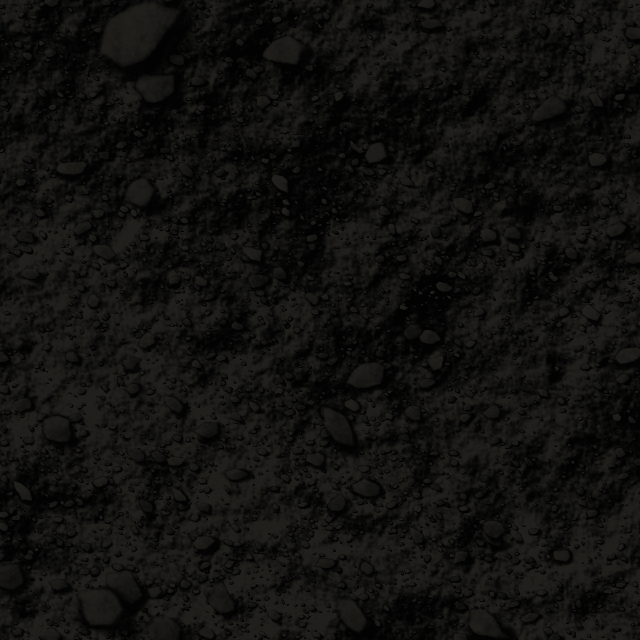
A WebGL 2 fragment shader for this texture:

```glsl
#version 300 es
precision highp float;
// Dark, dry soil with crumbs and scattered angular stones, lit from the upper left.

uniform vec2 u_resolution;
out vec4 fragColor;

const vec2 TO_LIGHT = vec2(-0.7, 0.7);

float hash(vec2 p) {
    vec3 q = fract(p.xyx * 0.1031);
    q += dot(q, q.yzx + 33.33);
    return fract((q.x + q.y) * q.z);
}

float noise(vec2 p) {
    vec2 cell = floor(p), f = fract(p);
    f = f * f * (3.0 - 2.0 * f);
    float low = mix(hash(cell), hash(cell + vec2(1, 0)), f.x);
    float high = mix(hash(cell + vec2(0, 1)), hash(cell + vec2(1, 1)), f.x);
    return mix(low, high, f.y);
}

float fbm(vec2 p) {
    float sum = 0.0, weight = 0.5;
    for (int i = 0; i < 5; i++) {
        sum += weight * noise(p);
        p = mat2(1.6, 1.2, -1.2, 1.6) * p + 17.3;
        weight *= 0.56;
    }
    return sum / 1.07;
}

mat2 rotation(float a) {
    return mat2(cos(a), sin(a), -sin(a), cos(a));
}

// Signed distance to a rounded, irregular polygon.
float stoneShape(vec2 q, float radius, vec2 seed) {
    float d = -radius;
    for (int k = 0; k < 6; k++) {
        float side = float(k);
        float h = hash(seed + side * 7.31);
        float angle = (side + 0.7 * h) * 1.0472;
        d = max(d, dot(q, vec2(cos(angle), sin(angle))) - radius * (0.65 + 0.35 * h));
    }
    return mix(d, length(q) - radius, 0.3);
}

// Lays one size of stones, with cast shadows, over the ground tone.
float layStones(float tone, vec2 uv, float cells, float density, float grain) {
    vec2 p = uv * cells + cells * 3.7;
    vec2 warp = vec2(noise(p * 4.0), noise(p * 4.0 + 31.0)) - 0.5;
    float edge = max(0.035, 1.2 * cells / u_resolution.y);
    float shadow = 0.0, cover = 0.0, face = 0.0;
    for (int y = -1; y <= 1; y++)
    for (int x = -1; x <= 1; x++) {
        vec2 cell = floor(p) + vec2(x, y);
        if (hash(cell + 5.7) > density) continue;
        vec2 jitter = vec2(hash(cell + 11.1), hash(cell + 23.9)) - 0.5;
        float size = hash(cell + 41.3);
        float radius = mix(0.16, 0.42, size * size);
        vec2 offset = p - cell - 0.5 - 0.7 * jitter;
        mat2 turn = rotation(1.4 * hash(cell + 3.3) - 0.5);
        vec2 stretch = vec2(0.85, 1.1 + 0.5 * hash(cell + 61.7));
        vec2 q = turn * offset * stretch + warp * 0.11;

        vec2 s = turn * (offset + TO_LIGHT * radius * 0.4) * stretch + warp * 0.2;
        shadow = max(shadow, 1.0 - smoothstep(-0.4 * radius, 0.35 * radius, length(s) - radius));

        float d = stoneShape(q, radius, cell);
        float mask = 1.0 - smoothstep(-edge, edge, d);
        float lit = 0.57 + 0.14 * hash(cell + 77.7) + 0.13 * dot(offset, TO_LIGHT) / radius;
        lit -= 0.16 * smoothstep(-0.25 * radius, 0.0, d);
        face = mix(face, lit, mask);
        cover = max(cover, mask * (0.75 + 0.25 * hash(cell + 91.1)));
    }
    tone *= 1.0 - 0.72 * shadow;
    return mix(tone, face + 0.38 * (grain - 0.5), cover);
}

void main() {
    vec2 uv = gl_FragCoord.xy / u_resolution.y;

    // Rough ground: side-lit relief, broad slanted ridges and fine grit
    float height = fbm(uv * 24.0);
    float relief = height - fbm((uv + TO_LIGHT * 0.006) * 24.0);
    vec2 along = rotation(-0.65) * uv;
    float ridges = fbm(along * vec2(2.5, 7.0) + 4.0);
    float grit = noise(uv * 240.0) - 0.5;
    float tone = 0.47 + 2.0 * relief + 0.7 * (height - 0.5)
               + 0.9 * (ridges - 0.5) + 0.2 * grit;

    // Crumbs to boulders, thicker towards the bottom and in clumps
    float clump = 0.55 + 0.8 * noise(uv * 5.0 + 9.0) + 0.35 * (0.5 - uv.y);
    float grain = fbm(uv * 55.0 + 13.0) + 0.3 * grit;
    tone = layStones(tone, uv, 96.0, 0.36 * clump, grain);
    tone = layStones(tone, uv, 50.0, 0.32 * clump, grain);
    tone = layStones(tone, uv, 25.0, 0.26 * clump, grain);
    tone = layStones(tone, uv, 12.0, 0.17, grain);
    tone = layStones(tone, uv, 5.5, 0.16, grain);

    float light = smoothstep(0.1, 0.82, tone);
    fragColor = vec4(mix(vec3(0.008, 0.009, 0.009), vec3(0.125, 0.121, 0.108), light), 1.0);
}
```
